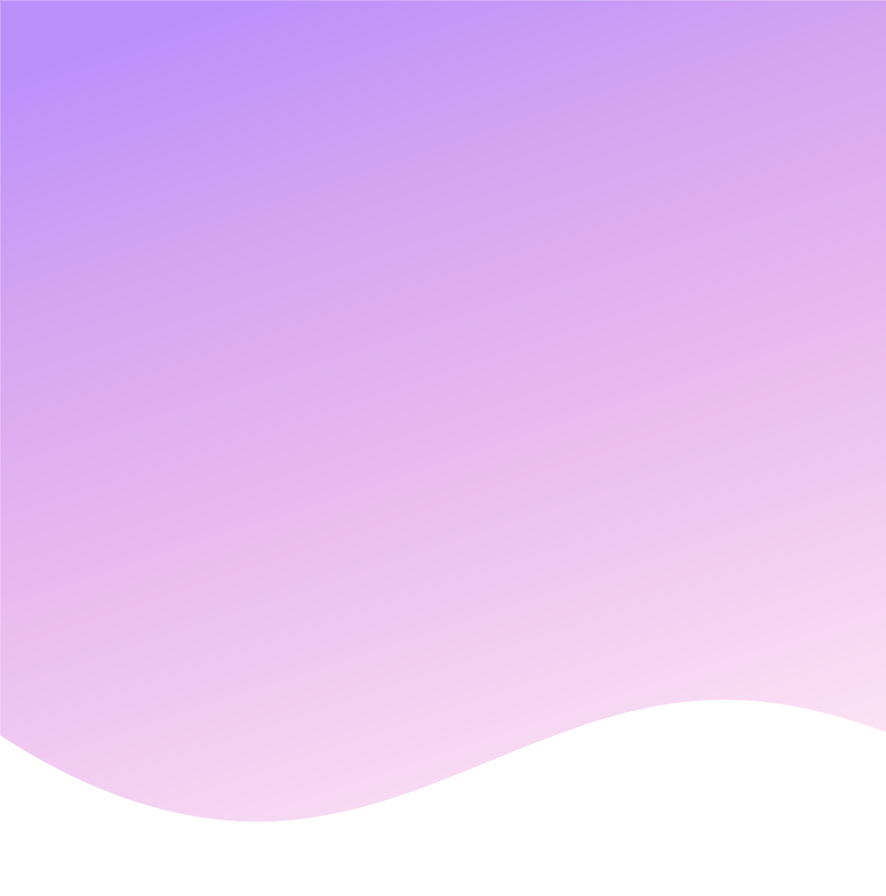
Give the GLSL for this background, as a Shadertoy shader.

```glsl
// Tilted violet-to-pink gradient above a white wave along the bottom.

// Height of the wave crest line: a cosine that steepens toward the left side.
float waveHeight(float x) {
    float swell = 0.151 + 0.068 * cos(3.14159 * (x - 0.818) / 0.528);
    float leftRise = 0.018 * pow(max(1.0 - x / 0.29, 0.0), 4.0);
    return swell + leftRise;
}

// Colour ramp from violet through orchid to pale pink.
vec3 skyColor(float t) {
    vec3 violet = vec3(0.735, 0.565, 0.985);
    vec3 lilac  = vec3(0.835, 0.645, 0.945);
    vec3 orchid = vec3(0.910, 0.725, 0.935);
    vec3 blush  = vec3(0.990, 0.890, 0.960);
    vec3 color = mix(violet, lilac, clamp((t - 0.09) / 0.26, 0.0, 1.0));
    color = mix(color, orchid, clamp((t - 0.35) / 0.31, 0.0, 1.0));
    return mix(color, blush, clamp((t - 0.66) / 0.485, 0.0, 1.0));
}

void mainImage(out vec4 fragColor, in vec2 fragCoord) {
    vec2 uv = fragCoord / iResolution.xy;

    // Gradient running down and slightly to the right
    vec3 color = skyColor(1.0 - uv.y + 0.325 * uv.x);

    // Faint light rim on the left and top borders
    float rim = 1.0 - smoothstep(0.0005, 0.0018, min(uv.x, 1.0 - uv.y));
    color = mix(color, vec3(1.0), 0.2 * rim);

    // White wave, softened across its slope
    float slope = (waveHeight(uv.x + 0.001) - waveHeight(uv.x - 0.001)) / 0.002;
    float edge = (uv.y - waveHeight(uv.x)) / sqrt(1.0 + slope * slope);
    float blur = 0.75 / iResolution.y;
    color = mix(vec3(1.0), color, smoothstep(-blur, blur, edge));

    fragColor = vec4(color, 1.0);
}
```
